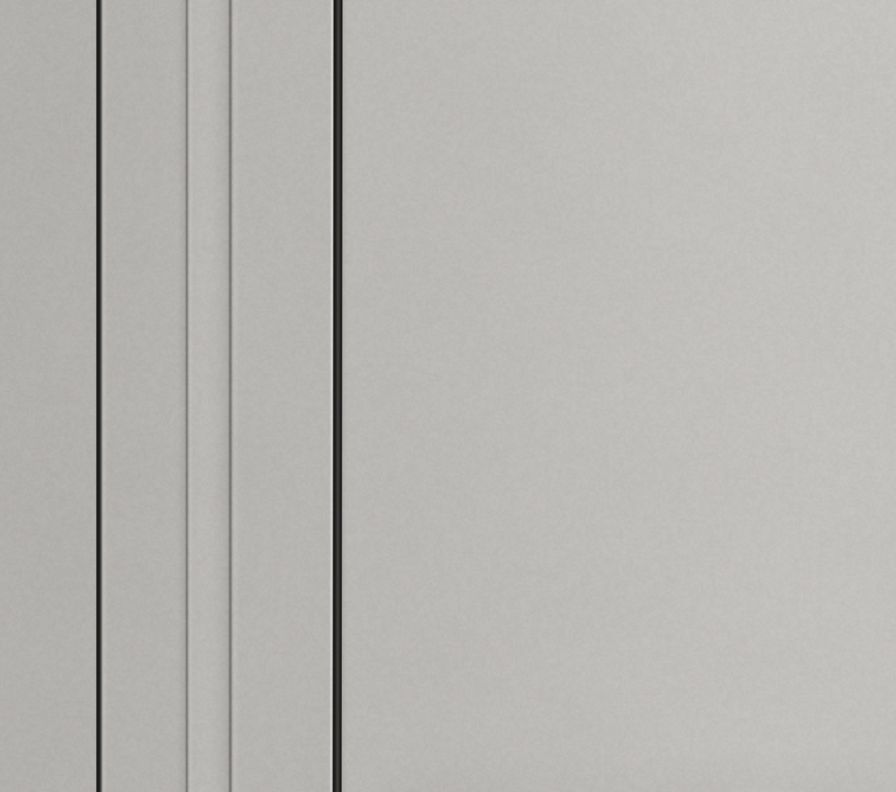
Write a WebGL 1 fragment shader that draws this texture.

```glsl
precision highp float;
// Warm grey panelling: two dark vertical gaps, a rounded bead between two
// soft creases, and a wide plain panel on the right. Built from smooth bands
// and gaussian lines over a gentle gradient, with a fine satin grain.

#define GAP_LEFT 0.1107
#define GAP_RIGHT 0.3768
#define BEAD_LEFT 0.2085
#define BEAD_RIGHT 0.2572
#define GRAIN_CELLS 420.0
#define GRAIN_AMOUNT 0.022
#define EDGE_BLUR 0.0011

uniform vec2 u_resolution;

float hash(vec2 p) {
  vec3 q = fract(vec3(p.xyx) * 0.1031);
  q += dot(q, q.yzx + 33.33);
  return fract((q.x + q.y) * q.z);
}

float valueNoise(vec2 p) {
  vec2 cell = floor(p);
  vec2 f = fract(p);
  f = f * f * (3.0 - 2.0 * f);
  float low = mix(hash(cell), hash(cell + vec2(1.0, 0.0)), f.x);
  float high = mix(hash(cell + vec2(0.0, 1.0)), hash(cell + 1.0), f.x);
  return mix(low, high, f.y);
}

// Soft vertical line around x = 0
float softLine(float x, float width) {
  return exp(-x * x / (width * width));
}

// Smooth-edged vertical strip of the given half width
float band(float x, float halfWidth) {
  float blur = max(EDGE_BLUR, 0.5 / u_resolution.x);
  return 1.0 - smoothstep(halfWidth - blur, halfWidth + blur, abs(x));
}

void main() {
  vec2 uv = gl_FragCoord.xy / u_resolution;
  vec2 p = gl_FragCoord.xy / u_resolution.x;
  float x = uv.x;

  // Broad light: dimmer at the left, brightest at the right
  float leftTone = mix(0.690, 0.712, smoothstep(0.0, 0.36, x));
  float rightTone = mix(0.722, 0.757, smoothstep(0.37, 0.95, x));
  float tone = mix(leftTone, rightTone, step(GAP_RIGHT, x));
  tone += 0.010 * (uv.y - 0.5) * smoothstep(0.1, 0.4, x);
  tone -= 0.012 * smoothstep(0.06, 0.0, uv.y) * smoothstep(0.38, 0.5, x);

  // Rounded bead: lit on its left flank, shaded toward the right crease
  float t = clamp((x - BEAD_LEFT) / (BEAD_RIGHT - BEAD_LEFT), 0.0, 1.0);
  float onBead = step(BEAD_LEFT, x) * step(x, BEAD_RIGHT);
  tone += onBead * (0.022 * sin(3.14159 * t) - 0.050 * t * t * t);
  tone -= 0.200 * softLine(x - BEAD_LEFT, 0.0016);
  tone -= 0.035 * softLine(x - BEAD_LEFT + 0.003, 0.005);
  tone += 0.030 * softLine(x - BEAD_LEFT - 0.0042, 0.0022);
  tone -= 0.240 * softLine(x - BEAD_RIGHT, 0.0018);
  tone += 0.022 * softLine(x - BEAD_RIGHT - 0.0055, 0.0030);

  // Satin grain and faint mottling
  float grain = valueNoise(p * GRAIN_CELLS) - 0.5;
  grain += 0.5 * (valueNoise(p * GRAIN_CELLS * 0.45 + 19.0) - 0.5);
  tone += GRAIN_AMOUNT * grain;
  tone += 0.006 * (valueNoise(p * 14.0) - 0.5);

  vec3 color = tone + vec3(0.007, -0.002, -0.012);

  // Narrow left gap: black on the left, dark grey on the right
  float gapX = x - GAP_LEFT;
  color += 0.030 * softLine(gapX - 0.0060, 0.0020);
  vec3 leftGap = mix(vec3(0.10), vec3(0.42, 0.41, 0.40),
                     smoothstep(-0.0005, 0.0032, gapX));
  color = mix(color, leftGap, band(gapX, 0.0032));

  // Wide right gap: black walls, charcoal core, bright lip on its left
  gapX = x - GAP_RIGHT - 0.0010 * (uv.y - 0.5);
  color += 0.110 * softLine(gapX + 0.0068, 0.0013);
  color -= 0.030 * softLine(gapX - 0.0065, 0.0030);
  vec3 rightGap = mix(vec3(0.09, 0.085, 0.085), vec3(0.25, 0.24, 0.235),
                      softLine(gapX - 0.0004, 0.0024));
  color = mix(color, rightGap, band(gapX, 0.0050));

  gl_FragColor = vec4(clamp(color, 0.0, 1.0), 1.0);
}
```
